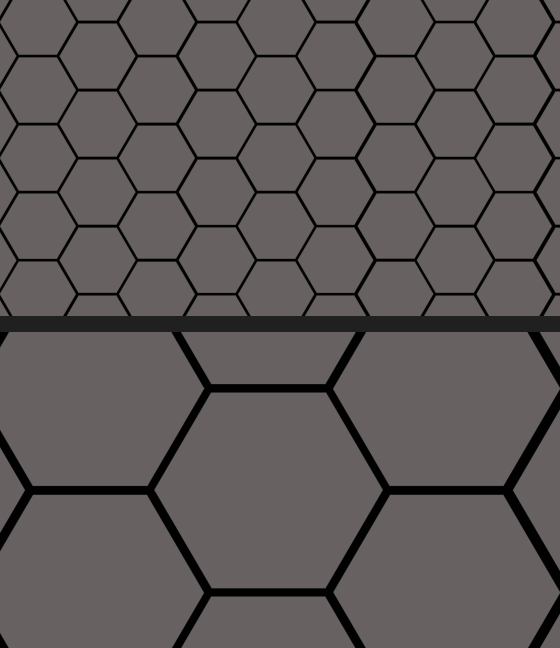
Top: the whole. Bottom: its middle third, enlarged.
Give the GLSL for this pattern, as a Shadertoy shader.

```glsl
// Flat-topped grey honeycomb with thin black joints, filling the canvas.
// The nearest cell centre comes from two offset rectangular grids; the six
// joints around it are half-planes whose widths vary a little per joint.

const vec3 CELL_COLOUR = vec3(0.402, 0.382, 0.385);
const vec3 JOINT_COLOUR = vec3(0.005);

// Lengths in canvas heights
const vec2 FIRST_CENTRE = vec2(0.1200, 0.0690);
const float COLUMN_STEP = 0.1885;
const float ROW_STEP = 0.2153;

// Width in row steps
const float JOINT_WIDTH = 0.040;

// Half the lattice period of a regular honeycomb with unit row step
const vec2 HALF_PERIOD = vec2(0.8660254, 0.5);

float hash(vec2 p) {
    return fract(sin(dot(p, vec2(127.1, 311.7))) * 43758.5453);
}

// Integer lattice index of the nearest cell, in half periods
vec2 nearestCell(vec2 p) {
    vec2 g = p / (2.0 * HALF_PERIOD);
    vec2 a = 2.0 * floor(g + 0.5);
    vec2 b = 2.0 * floor(g) + 1.0;
    float da = length(p - a * HALF_PERIOD);
    float db = length(p - b * HALF_PERIOD);
    return da < db ? a : b;
}

// Joint width from its doubled midpoint index, shared by both neighbours
float jointWidth(vec2 mid, float base) {
    float wear = mix(0.92, 1.10, hash(mid));
    // Every third column boundary is heavier, growing to the right
    float seam = abs(mod(mid.x, 6.0) - 5.0) < 0.5 ? 1.0 : 0.0;
    return base * (wear + seam * clamp(mid.x * 0.019, 0.0, 0.35));
}

// Signed distance to the closest joint, negative inside it
float jointDistance(vec2 p, float base) {
    vec2 cell = nearestCell(p);
    vec2 local = p - cell * HALF_PERIOD;
    float d = 1.0;
    for (int k = 0; k < 6; k++) {
        float angle = radians(30.0 + 60.0 * float(k));
        vec2 normal = vec2(cos(angle), sin(angle));
        vec2 mid = 2.0 * cell + floor(normal / HALF_PERIOD + 0.5);
        float edge = 0.5 - dot(local, normal);
        d = min(d, edge - 0.5 * jointWidth(mid, base));
    }
    return d;
}

void mainImage(out vec4 fragColor, in vec2 fragCoord) {
    vec2 uv = fragCoord / iResolution.y;
    vec2 p = (uv - FIRST_CENTRE) / vec2(COLUMN_STEP, ROW_STEP);
    p.x *= HALF_PERIOD.x;

    float soft = 0.75 / (iResolution.y * ROW_STEP);
    float fill = smoothstep(-soft, soft, jointDistance(p, JOINT_WIDTH));
    fragColor = vec4(mix(JOINT_COLOUR, CELL_COLOUR, fill), 1.0);
}
```
